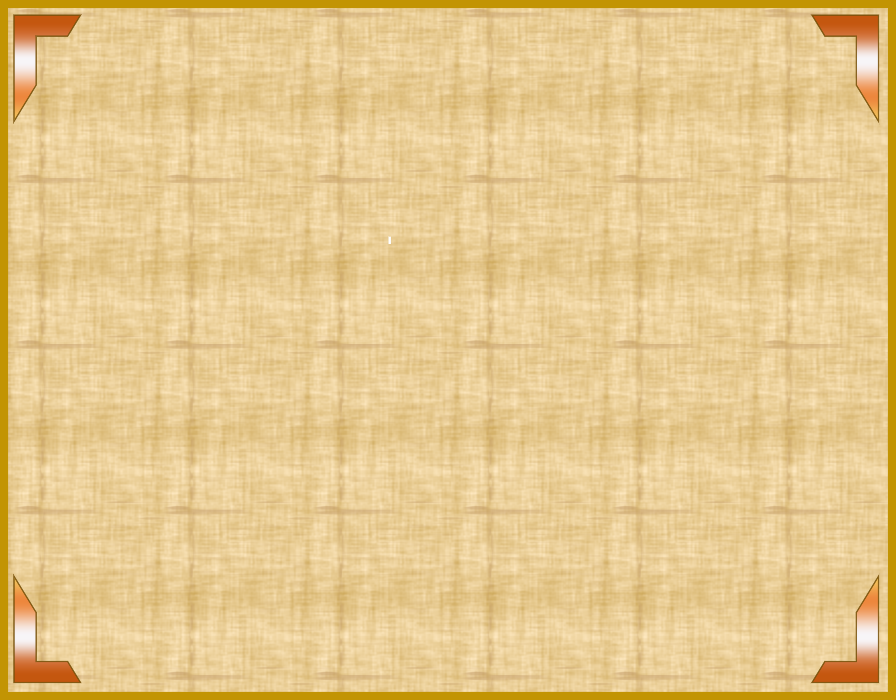
Write a WebGL 2 fragment shader that draws this texture.

```glsl
#version 300 es
precision highp float;

uniform vec2 u_resolution;
out vec4 fragColor;

float hash(vec2 p) {
    vec3 h = fract(p.xyx * vec3(0.1031, 0.1030, 0.0973));
    h += dot(h, h.yzx + 33.33);
    return fract((h.x + h.y) * h.z);
}

// Value noise centred on zero; wraps after "cells" lattice steps
float tiledNoise(vec2 t, vec2 cells, float seed) {
    vec2 p = t * cells;
    vec2 i = floor(p);
    vec2 f = smoothstep(0.0, 1.0, p - i);
    vec2 a = mod(i, cells) + seed;
    vec2 b = mod(i + 1.0, cells) + seed;
    float low = mix(hash(a), hash(vec2(b.x, a.y)), f.x);
    float high = mix(hash(vec2(a.x, b.y)), hash(b), f.x);
    return mix(low, high, f.y) - 0.5;
}

float bump(float x, float centre, float width) {
    float d = (x - centre) / width;
    return exp(-d * d);
}

float boxDistance(vec2 p, vec2 halfSize) {
    vec2 d = abs(p) - halfSize;
    return max(d.x, d.y);
}

// Woven reed sheet repeated over the canvas
vec3 papyrus(vec2 p) {
    vec2 t = fract(vec2(p.x / 1.28, (6.0 - p.y) / 1.42));

    float across = tiledNoise(t, vec2(7.0, 48.0), 11.0) * 0.075
                 + tiledNoise(t, vec2(16.0, 84.0), 37.0) * 0.065;
    float along = tiledNoise(t, vec2(44.0, 5.0), 71.0) * 0.065
                + tiledNoise(t, vec2(76.0, 13.0), 113.0) * 0.055;
    float mottle = tiledNoise(t, vec2(9.0, 10.0), 151.0) * 0.035
                 + tiledNoise(t, vec2(64.0, 71.0), 197.0) * 0.035;

    // Broad light and dark strips
    float columns = 0.025 * bump(t.x, 0.16, 0.06) + 0.02 * bump(t.x, 0.43, 0.04)
                  - 0.045 * bump(t.x, 0.06, 0.025) - 0.04 * bump(t.x, 0.28, 0.03);
    float rows = 0.022 * bump(t.y, 0.33, 0.10) + 0.022 * bump(t.y, 0.85, 0.08)
               - 0.035 * bump(t.y, 0.58, 0.10);
    float tone = across + along + mottle + columns + rows;
    vec3 colour = vec3(0.915, 0.805, 0.585) + vec3(0.65, 0.85, 1.35) * tone;

    // Brown fibres
    float streak = smoothstep(0.12, 0.42, tiledNoise(t, vec2(5.0, 62.0), 233.0));
    float vein = smoothstep(-0.25, 0.35, tiledNoise(t, vec2(60.0, 24.0), 277.0));
    float fibre = streak * (0.10 + 0.38 * bump(t.y, 0.06, 0.07))
                + vein * 0.38 * bump(t.x, 0.285, 0.018);
    return mix(colour, vec3(0.74, 0.58, 0.38), fibre);
}

// L-shaped bracket with slanted ends, measured from its outer corner
float bracketDistance(vec2 q) {
    float slant = dot(q, vec2(0.853, 0.522));
    float horizontalArm = max(q.y - 0.18, slant - 0.486);
    float verticalArm = max(q.x - 0.19, slant - 0.475);
    return max(min(horizontalArm, verticalArm), max(-q.x, -q.y));
}

vec3 bracketColour(float y) {
    vec3 c = mix(vec3(0.77, 0.34, 0.06), vec3(0.82, 0.43, 0.20), smoothstep(0.06, 0.18, y));
    c = mix(c, vec3(0.97, 0.96, 0.97), smoothstep(0.14, 0.38, y));
    c = mix(c, vec3(0.93, 0.53, 0.24), smoothstep(0.40, 0.70, y));
    return mix(c, vec3(0.95, 0.76, 0.36), smoothstep(0.70, 0.90, y));
}

void main() {
    // The canvas is six units high
    float pixel = 6.0 / u_resolution.y;
    vec2 p = gl_FragCoord.xy * pixel;
    p.x *= 7.68 / (u_resolution.x * pixel);

    vec3 colour = papyrus(p);

    // Small white fleck
    float fleck = boxDistance(p - vec2(3.34, 3.94), vec2(0.010, 0.032));
    colour = mix(colour, vec3(1.0), smoothstep(0.5, -0.5, fleck / pixel));

    // Golden frame
    float frame = boxDistance(p - vec2(3.84, 3.0), vec2(3.77, 2.93));
    colour = mix(colour, vec3(0.76, 0.58, 0.01), smoothstep(-0.5, 0.5, frame / pixel));

    // Four mirrored brackets with a dark outline
    vec2 q = vec2(3.705, 2.86) - abs(p - vec2(3.825, 3.01));
    float bracket = bracketDistance(q);
    colour = mix(colour, bracketColour(q.y), smoothstep(0.5, -0.5, bracket / pixel));
    float outline = abs(bracket) - 0.006;
    colour = mix(colour, vec3(0.46, 0.31, 0.03), 0.85 * smoothstep(0.5, -0.5, outline / pixel));

    fragColor = vec4(clamp(colour, 0.0, 1.0), 1.0);
}
```
